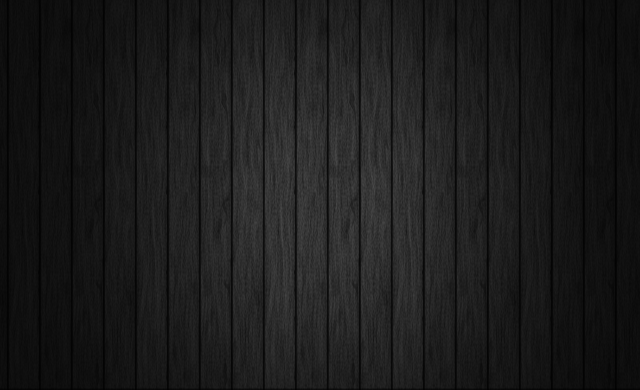
Give the GLSL for this texture, as a Shadertoy shader.

```glsl
// Dark vertical wooden planks lit by a soft oval glow in the middle.
// Four plank variants repeat across the canvas; stretched gradient noise
// makes the grain, flecks and thin seams. Lengths are in plank widths.

const float PLANKS = 20.0;       // plank widths across the canvas
const float FIRST_SEAM = 0.245;  // position of the leftmost seam
const float VARIANTS = 4.0;      // planks before the wood repeats

vec2 gradientAt(vec2 cell) {
    vec3 h = fract(vec3(cell.xyx) * vec3(0.1031, 0.1030, 0.0973));
    h += dot(h, h.yzx + 33.33);
    float angle = 6.28318 * fract((h.x + h.y) * h.z);
    return vec2(cos(angle), sin(angle));
}

float gradientNoise(vec2 p) {
    vec2 i = floor(p), f = p - i;
    vec2 w = f * f * f * (f * (f * 6.0 - 15.0) + 10.0);
    vec2 e = vec2(0.0, 1.0);
    float a = dot(gradientAt(i), f);
    float b = dot(gradientAt(i + e.yx), f - e.yx);
    float c = dot(gradientAt(i + e.xy), f - e.xy);
    float d = dot(gradientAt(i + e.yy), f - e.yy);
    return mix(mix(a, b, w.x), mix(c, d, w.x), w.y);
}

// Nearly straight fibres, fine threads and short pores of one plank.
float woodGrain(vec2 p, float variant) {
    vec2 seed = vec2(37.0, 53.0) * (variant + 1.0);
    float warp = gradientNoise(p * vec2(1.6, 0.4) + seed);
    float bands = gradientNoise(vec2(p.x * 4.0 + warp, p.y * 0.22) + seed.yx);
    float fibres = gradientNoise(vec2(p.x * 10.0 + warp * 2.0, p.y * 0.5) + seed);
    float threads = gradientNoise(vec2(p.x * 19.0 + warp * 3.0, p.y * 1.3) + seed.yx);
    float pores = gradientNoise(p * vec2(27.0, 11.0) + seed);
    return 1.0 + 0.18 * bands + 0.24 * fibres + 0.30 * threads + 0.30 * pores;
}

// Narrow dark streaks, strongest toward the right of a plank.
float fleckMask(vec2 p, float variant, float strength) {
    vec2 seed = vec2(19.0, 71.0) * (variant + 2.0);
    float bend = gradientNoise(p * vec2(5.0, 2.5) + seed.yx);
    float n = gradientNoise(vec2(p.x * 7.0 + bend, p.y * 1.1) + seed);
    float side = mix(0.5, 1.0, smoothstep(0.2, 0.75, p.x));
    return strength * side * smoothstep(0.14, 0.42, n);
}

// Brightness around a seam: thin dark core, soft shadow and a pale right lip.
float seamShade(float d, float ragged, float pixel) {
    float core = 1.0 - smoothstep(0.008, 0.022 + 0.75 * pixel, abs(d) - ragged);
    float shadow = exp(-abs(d) * (d < 0.0 ? 13.0 : 20.0));
    float lip = exp(-pow((d - 0.09) / 0.035, 2.0));
    return (1.0 - 0.68 * core) * (1.0 - 0.27 * shadow) + 0.06 * lip;
}

// Oval falloff from the bright middle to the dark rim.
float glow(vec2 p, vec2 center) {
    vec2 d = (p - center) * vec2(1.0, 0.88);
    return 0.045 + 0.170 * exp(-dot(d, d) / 0.245);
}

void mainImage(out vec4 fragColor, in vec2 fragCoord) {
    vec2 uv = fragCoord / iResolution.xy;
    float aspect = iResolution.x / iResolution.y;
    float pixel = PLANKS / iResolution.x;

    // Plank coordinates
    vec2 q = vec2(uv.x, uv.y / aspect) * PLANKS - vec2(FIRST_SEAM, 0.0);
    float variant = mod(floor(q.x), VARIANTS);
    vec2 p = vec2(fract(q.x), q.y);

    // Wood surface
    float knotty = variant == 2.0 ? 0.30 : (variant == 0.0 ? 0.10 : 0.20);
    float tone = woodGrain(p, variant) * (1.0 - fleckMask(p, variant, knotty));
    tone *= 1.0 + 0.03 * cos(variant * 2.1);

    // Seams, with small chips along one seam in every group of planks
    float d = p.x - step(0.5, p.x);
    float seamId = mod(floor(q.x + 0.5), VARIANTS);
    float chips = max(gradientNoise(vec2(seamId * 7.3, p.y * 1.7)), 0.0);
    chips *= max(gradientNoise(p * vec2(9.0, 6.0)) + 0.4, 0.0);
    float ragged = chips * (seamId == 1.0 ? 0.12 : 0.03) * step(0.0, -d);
    tone *= seamShade(d, ragged, pixel);

    // Light and the thin dark bottom rim
    float light = glow(vec2(uv.x * aspect, uv.y), vec2(0.51 * aspect, 0.49));
    light *= mix(0.35, 1.0, smoothstep(0.0, 0.007, uv.y));
    fragColor = vec4(vec3(clamp(tone * light, 0.0, 1.0)), 1.0);
}
```
